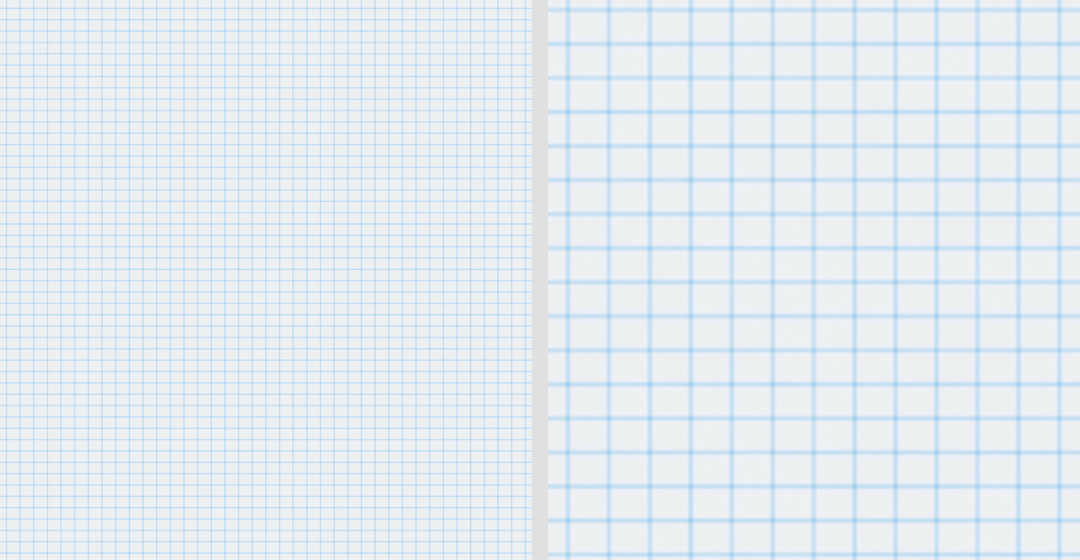
Left, the full canvas; right, a detail of the centre.
Reproduce this pattern procedurally as a WebGL 1 fragment shader.

```glsl
precision highp float;
// Pale graph paper ruled with a fine, soft blue grid of slightly wide cells.

uniform vec2 u_resolution;

#define CELLS vec2(38.965, 49.35)      // repeats across and down
#define PHASE vec2(0.475, 0.61)        // first line, in cells from lower left
#define LINE_REACH 0.00255             // soft half width, in canvas heights
#define HALO_REACH 0.0056              // extent of the tint beside a line
#define PAPER vec3(0.933, 0.938, 0.938)
#define INK vec3(0.775, 0.872, 0.925)
#define HALO vec3(-0.004, 0.002, 0.022)
#define LINE_WEAR 0.16                 // strength change from line to line
#define INK_WEAR 0.14                  // strength change along a line
#define GRAIN 0.008

float hash(vec2 p) {
  vec3 q = fract(vec3(p.xyx) * 0.1031);
  q += dot(q, q.yzx + 33.33);
  return fract((q.x + q.y) * q.z);
}

float noise(vec2 p) {
  vec2 cell = floor(p);
  vec2 f = fract(p);
  f = f * f * (3.0 - 2.0 * f);
  float low = mix(hash(cell), hash(cell + vec2(1.0, 0.0)), f.x);
  float high = mix(hash(cell + vec2(0.0, 1.0)), hash(cell + vec2(1.0)), f.x);
  return mix(low, high, f.y);
}

// Ink strength of one ruled line, varied per line and along its length.
float lineInk(float dist, float index, float along, float seed) {
  float reach = max(LINE_REACH, 1.2 / u_resolution.y);
  float wear = LINE_WEAR * (hash(vec2(index, seed)) - 0.5)
             + INK_WEAR * (noise(vec2(along * 70.0, index * 7.0 + seed)) - 0.5);
  return (1.0 - smoothstep(0.0, reach, dist)) * (1.0 + wear);
}

void main() {
  vec2 uv = gl_FragCoord.xy / u_resolution;
  vec2 aspect = vec2(u_resolution.x / u_resolution.y, 1.0);
  vec2 p = uv * aspect;

  // Nearest vertical and horizontal line, distances in canvas heights.
  vec2 grid = uv * CELLS - PHASE + 0.5;
  vec2 index = floor(grid) + 2.0;
  vec2 dist = abs(fract(grid) - 0.5) / CELLS * aspect;

  // Paper with fine grain and a faint broad mottling.
  float grain = noise(p * 420.0) - 0.5 + 0.5 * (noise(p * 24.0) - 0.5);
  vec3 color = PAPER + GRAIN * grain;

  // Cool tint that bleeds out around the rules.
  float halo = 1.0 - smoothstep(0.45 * HALO_REACH, HALO_REACH, min(dist.x, dist.y));
  color += HALO * halo;

  // Both rulings multiply, so crossings are darker.
  float vertical = lineInk(dist.x, index.x, p.y, 11.0);
  float horizontal = lineInk(dist.y, index.y, p.x, 47.0);
  color *= mix(vec3(1.0), INK / PAPER, vertical);
  color *= mix(vec3(1.0), INK / PAPER, horizontal);

  gl_FragColor = vec4(clamp(color, 0.0, 1.0), 1.0);
}
```
